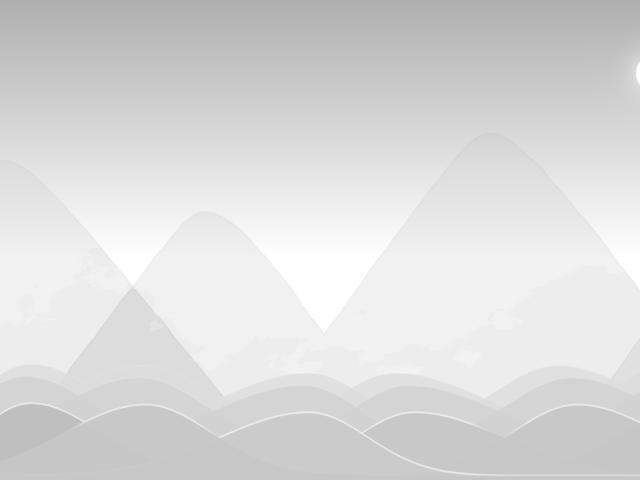
Reproduce this background procedurally as a WebGL 2 fragment shader.

```glsl
#version 300 es
precision highp float;
// Grey misty landscape: a sky gradient with a pale moon at the right edge,
// translucent hyperbolic mountains with noisy ridges, and three layers of
// overlapping Gaussian hills mirrored about a centre line.

#define SKY_TOP 0.685
#define SKY_DEPTH 0.54
#define MOON vec3(1.363, 0.847, 0.038)
#define MOON_GLOW 0.022
#define RIDGE_ROUGHNESS 0.007
#define PATCH_SHADE 0.982
#define HILL_OPACITY 0.78
#define RIM_WIDTH 0.0016

uniform vec2 u_resolution;
out vec4 outColor;

float pixel;

vec2 gradientAt(vec2 cell) {
    float h = fract(sin(dot(cell, vec2(127.1, 311.7))) * 43758.5);
    return vec2(cos(h * 6.2832), sin(h * 6.2832));
}

float gradientNoise(vec2 p) {
    vec2 i = floor(p), f = fract(p);
    vec2 u = f * f * f * (f * (f * 6.0 - 15.0) + 10.0);
    vec2 e = vec2(1.0, 0.0);
    float a = dot(gradientAt(i), f);
    float b = dot(gradientAt(i + e.xy), f - e.xy);
    float c = dot(gradientAt(i + e.yx), f - e.yx);
    float d = dot(gradientAt(i + e.xx), f - e.xx);
    return mix(mix(a, b, u.x), mix(c, d, u.x), u.y);
}

float fbm(vec2 p) {
    float sum = 0.0, amp = 0.6;
    for (int i = 0; i < 5; i++) {
        sum += amp * gradientNoise(p);
        p = p * 2.03 + 7.1;
        amp *= 0.55;
    }
    return sum;
}

float cover(float d) { return smoothstep(-pixel, pixel, d); }

// Height of a rounded peak; each flank is (slope, rounding).
float mountain(float x, vec2 peak, vec2 leftFlank, vec2 rightFlank) {
    float dx = x - peak.x;
    vec2 flank = dx < 0.0 ? leftFlank : rightFlank;
    return peak.y + flank.y - length(vec2(dx * flank.x, flank.y));
}

// Veils a mountain over the tone; d is the depth below its ridge.
float veil(float tone, float d, vec2 p, float patches) {
    float shade = mix(0.945, 0.978, smoothstep(0.42, 0.72, p.y));
    shade *= mix(1.0, PATCH_SHADE, patches);
    float edge = 1.0 - smoothstep(0.0, 0.009, d + 0.008 * fbm(p * 35.0));
    shade *= 1.0 - 0.018 * edge;
    return tone * mix(1.0, shade, cover(d));
}

float mountains(float tone, vec2 p) {
    float x = p.x;
    float y = p.y - RIDGE_ROUGHNESS * fbm(vec2(x * 18.0, p.y * 6.0));
    float left = mountain(x, vec2(0.005, 0.668), vec2(1.25, 0.089), vec2(1.25, 0.089));
    float middle = mountain(x, vec2(0.425, 0.561), vec2(1.35, 0.052), vec2(1.5, 0.148));
    float right = mountain(x, vec2(1.019, 0.724), vec2(1.4, 0.067), vec2(1.35, 0.111));
    float far = mountain(x, vec2(1.493, 0.471), vec2(1.45, 0.066), vec2(1.45, 0.066));

    // Ragged upper limit of the darker slopes.
    float limit = 0.26 + 0.19 * smoothstep(0.9, 1.25, x)
        + 0.18 * (1.0 - smoothstep(0.2, 0.42, x))
        - 0.1 * (1.0 - smoothstep(0.0, 0.2, x));
    float ragged = limit - p.y + 0.16 * fbm(vec2(x * 11.0 - p.y * 5.0, p.y * 16.0));
    float patches = smoothstep(-0.003, 0.003, ragged);

    tone = veil(tone, left - y, p, patches);
    tone = veil(tone, max(middle, right) - y, p, patches);
    return veil(tone, far - y, p, 0.0);
}

// One layer of six hills; front is 1 for the opaque, white-rimmed layer.
float hills(float tone, vec2 p, float centre, float base, float squeeze, float ink, float front) {
    // Distance from centre, height, outer width, inner width.
    vec4 shapes[3] = vec4[3](
        vec4(0.689, 0.151, 0.160, 0.203),
        vec4(0.110, 0.132, 0.262, 0.174),
        vec4(0.450, 0.148, 0.240, 0.194));
    for (int k = 0; k < 6; k++) {
        vec4 s = shapes[k % 3];
        float side = k < 3 ? 1.0 : -1.0;
        float dx = (p.x - centre) * side - s.x + squeeze;
        float w = dx > 0.0 ? s.z : s.w;
        float d = base + s.y * exp(-dx * dx / (w * w)) - p.y;
        float variation = k % 3 == 0 ? -0.035 : (k == 4 ? 0.015 : 0.0);
        tone = mix(tone, ink + variation * front, cover(d) * mix(HILL_OPACITY, 0.94, front));
        float reach = k == 4 ? 0.95 : 0.17;
        float fade = 1.0 - smoothstep(reach * 0.6, reach, abs(dx));
        float rim = 1.0 - smoothstep(0.0, RIM_WIDTH + pixel, abs(d));
        tone = mix(tone, 0.96, rim * fade * mix(0.12, 0.75, front));
    }
    return tone;
}

void main() {
    pixel = 1.0 / u_resolution.y;
    vec2 p = gl_FragCoord.xy * pixel;

    // Sky and moon
    float tone = mix(SKY_TOP, 1.0, clamp((1.0 - p.y) / SKY_DEPTH, 0.0, 1.0));
    float moon = length(p - MOON.xy) - MOON.z;
    tone = mix(tone, 1.0, 0.4 * exp(-max(moon, 0.0) / MOON_GLOW));
    tone = mix(tone, 1.0, cover(-moon));

    // Mountains, then hills from back to front
    tone = mountains(tone, p);
    tone = hills(tone, p, 0.733, 0.0905, 0.02, 0.865, 0.0);
    tone = hills(tone, p, 0.741, 0.065, 0.0, 0.82, 0.0);
    tone = hills(tone, p, 0.7535, 0.009, 0.0, 0.78, 1.0);
    outColor = vec4(vec3(tone), 1.0);
}
```
